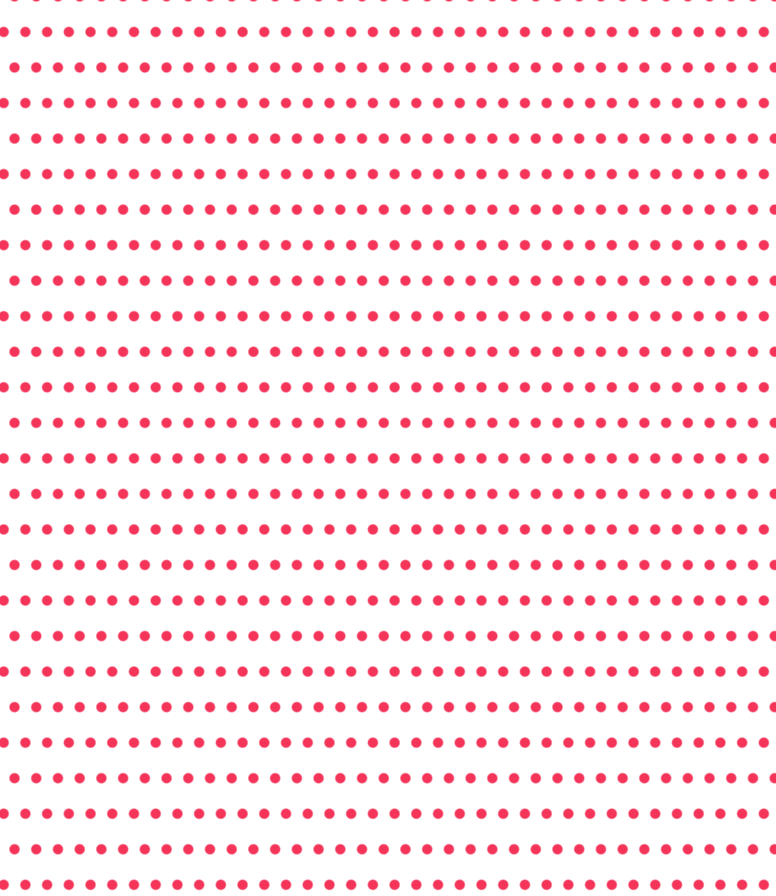
Reproduce this pattern procedurally as a WebGL 1 fragment shader.

```glsl
precision highp float;

uniform vec2 u_resolution;

// Lengths are fractions of the canvas height
#define DOT_PITCH vec2(0.02424, 0.03966)
#define FIRST_DOT vec2(0.0041, 0.0125)
#define DOT_RADIUS 0.00568
#define EDGE_SOFTNESS 0.0024
#define DOT_COLOR vec3(0.96, 0.205, 0.35)
#define PAPER_COLOR vec3(1.0)

// Signed distance to the nearest dot in rows staggered by half a pitch
float staggeredDots(vec2 p) {
    vec2 cell = (p - FIRST_DOT) / DOT_PITCH;
    float row = floor(cell.y + 0.5);
    cell.x -= 0.5 * mod(row, 2.0);
    vec2 fromCenter = (fract(cell + 0.5) - 0.5) * DOT_PITCH;
    return length(fromCenter) - DOT_RADIUS;
}

void main() {
    vec2 p = gl_FragCoord.xy / u_resolution.y;

    // Edge blend, never narrower than one pixel
    float halfEdge = 0.5 * max(EDGE_SOFTNESS, 1.0 / u_resolution.y);
    float ink = 1.0 - smoothstep(-halfEdge, halfEdge, staggeredDots(p));

    gl_FragColor = vec4(mix(PAPER_COLOR, DOT_COLOR, ink), 1.0);
}
```
